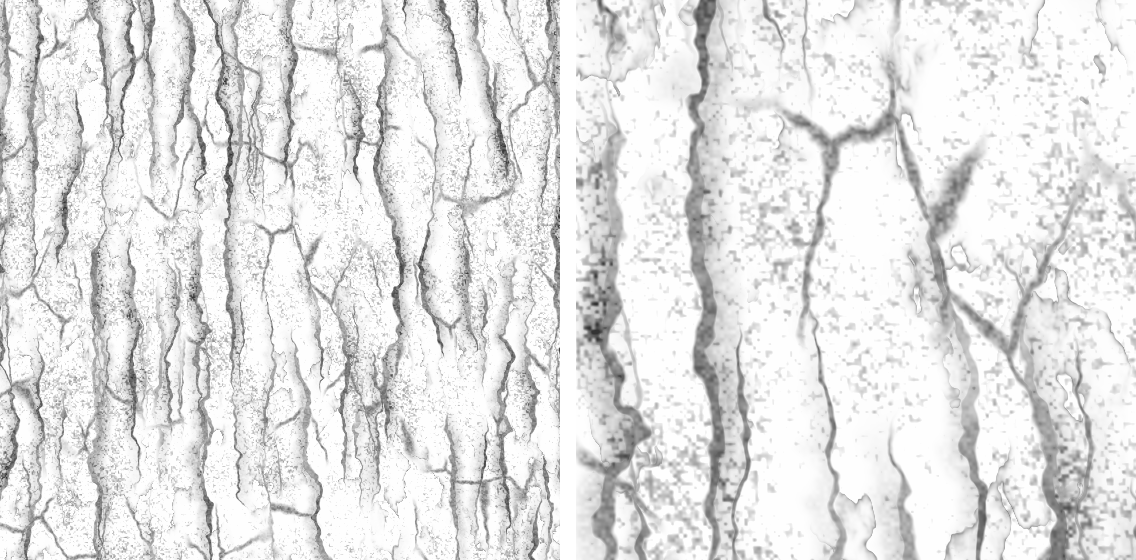
Left, the full canvas; right, a detail of the centre.
Write a three.js fragment shader that draws this texture map.

```glsl
// Pale tree bark: ragged upright furrows, cracked plates and fine grey grain.
#define FURROWS 17.0
#define SIDE_FURROWS 23.0
#define FURROW_WIDTH 0.13
#define FURROW_INK 0.50
#define SHADE_INK 0.24
#define PLATES vec2(13.0, 6.5)
#define PLATE_INK 0.42
#define CHIP_INK 0.42
#define GRAIN_INK 0.80
#define GRAIN_SCALE 420.0
#define LEAN 0.06

varying vec2 vUv;

float hash(vec2 p) {
  vec3 q = fract(vec3(p.xyx) * 0.1031);
  q += dot(q, q.yzx + 33.33);
  return fract((q.x + q.y) * q.z);
}

float noise(vec2 p) {
  vec2 i = floor(p), f = fract(p);
  f = f * f * (3.0 - 2.0 * f);
  return mix(mix(hash(i), hash(i + vec2(1.0, 0.0)), f.x),
             mix(hash(i + vec2(0.0, 1.0)), hash(i + 1.0), f.x), f.y);
}

float fbm(vec2 p) {
  float sum = 0.0, amp = 0.5;
  for (int i = 0; i < 5; i++) {
    sum += amp * noise(p);
    p = mat2(1.6, 1.2, -1.2, 1.6) * p + 17.3;
    amp *= 0.5;
  }
  return sum / 0.97;
}

// Wandering vertical furrows: x = dark core, y = soft shade on one flank.
vec2 furrows(vec2 p, float count, float seed) {
  float x = p.x * count, column = floor(x);
  vec2 ink = vec2(0.0);
  for (int k = -1; k <= 2; k++) {
    float id = column + float(k);
    float lane = id * 17.0 + seed;
    float center = id + 0.4 * (hash(vec2(lane, 3.0)) - 0.5)
      + 0.85 * (noise(vec2(lane, p.y * 4.0)) - 0.5)
      + 0.35 * (noise(vec2(lane + 5.0, p.y * 17.0)) - 0.5)
      + 0.14 * (noise(vec2(lane + 9.0, p.y * 60.0)) - 0.5);
    float side = hash(vec2(lane, 8.0)) < 0.75 ? 1.0 : -1.0;
    float d = (x - center) * side;
    float gape = smoothstep(0.22, 0.72, noise(vec2(lane + 2.0, p.y * 6.5)));
    float depth = 0.55 + 0.75 * noise(vec2(lane + 4.0, p.y * 11.0));
    float width = FURROW_WIDTH * gape * (0.6 + 0.8 * noise(vec2(lane + 7.0, p.y * 24.0)));
    float core = 1.0 - smoothstep(width * 0.5 - 0.02, width * 0.5 + 0.035, abs(d));
    float flank = (1.0 - smoothstep(0.0, 0.05, d)) * smoothstep(-0.42, -0.05, d);
    ink = max(ink, vec2(core * depth * smoothstep(0.0, 0.25, gape), flank * gape));
  }
  return ink;
}

// Gap between the two nearest plate centres; zero along the joints.
float plateJoint(vec2 p) {
  vec2 cell = floor(p), f = fract(p);
  float nearest = 8.0, second = 8.0;
  for (int j = -1; j <= 1; j++) {
    for (int i = -1; i <= 1; i++) {
      vec2 o = vec2(float(i), float(j));
      vec2 site = o + vec2(hash(cell + o), hash(cell + o + 71.0)) - f;
      float d = length(site);
      second = min(second, max(nearest, d));
      nearest = min(nearest, d);
    }
  }
  return second - nearest;
}

void main() {
  vec2 p = vUv;
  p.x += LEAN * (p.y - 0.5) * smoothstep(0.0, 0.7, p.x);

  // Ragged edges
  vec2 rough = vec2(fbm(p * vec2(32.0, 22.0)), fbm(p * vec2(28.0, 24.0) + 40.0)) - 0.5;
  vec2 q = p + rough * vec2(0.016, 0.03);
  q.x += 0.005 * (noise(p * 120.0) - 0.5);

  // Grain and broad patches
  float grain = 0.6 * noise(p * GRAIN_SCALE) + 0.4 * noise(p * GRAIN_SCALE * 0.47 + 9.0);
  float patches = fbm(p * vec2(24.0, 13.0) + 80.0);
  float ink = GRAIN_INK * max(0.0, 0.75 * patches + grain - 0.96);

  // Furrows, main and side
  vec2 deep = furrows(q, FURROWS, 11.0);
  vec2 fine = furrows(q + 0.37, SIDE_FURROWS, 53.0);
  float sparse = smoothstep(0.45, 0.65, noise(p * vec2(13.0, 5.0) + 30.0));
  float core = max(deep.x, 0.8 * fine.x * sparse);
  float shade = max(deep.y, 0.6 * fine.y * sparse);
  ink += SHADE_INK * shade * (0.35 + 1.3 * grain) * (0.4 + 1.2 * patches);
  ink = max(ink, FURROW_INK * core * (0.65 + 0.7 * grain));

  // Thin joints between plates
  float joint = 1.0 - smoothstep(0.01, 0.085, plateJoint(q * PLATES));
  joint *= smoothstep(0.35, 0.65, noise(p * vec2(20.0, 14.0) + 55.0));
  ink = max(ink, PLATE_INK * joint * (0.5 + grain));

  // Chipped flakes, sharp on one edge and fading on the other
  float level = fbm(q * vec2(25.0, 15.0) + 21.0) - 0.5;
  float chip = smoothstep(-0.008, 0.006, level) * exp(-45.0 * max(level, 0.0));
  chip *= smoothstep(0.42, 0.7, noise(p * vec2(34.0, 26.0) + 12.0));
  ink = max(ink, CHIP_INK * chip * (0.4 + 1.1 * grain));

  gl_FragColor = vec4(vec3(clamp(0.995 - ink, 0.2, 1.0)), 1.0);
}
```
